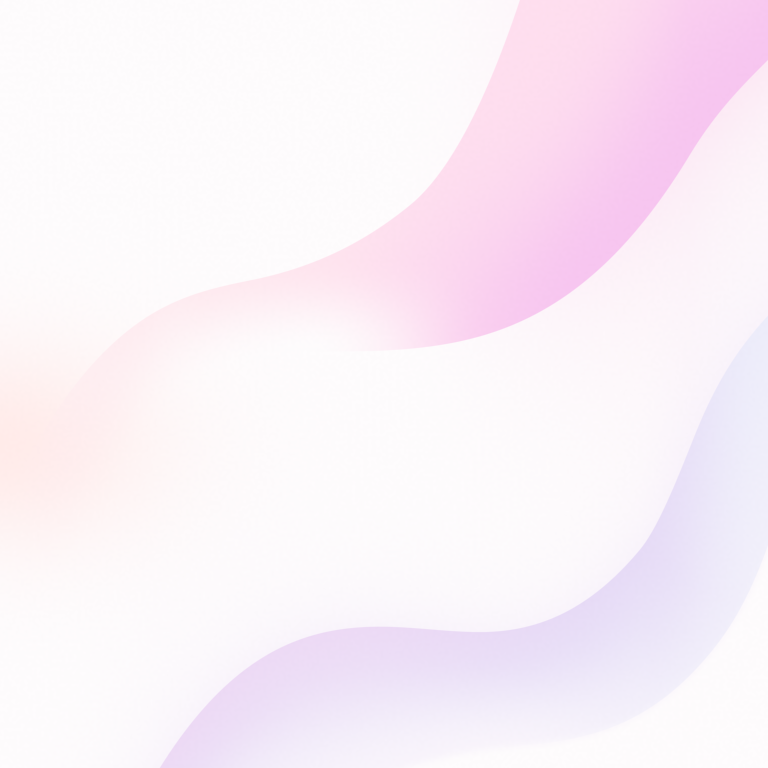
Write a Shadertoy shader that draws this background.

```glsl
// Two soft translucent ribbons, pink and lilac, sweeping across a near-white ground.

// Height and slope of a smooth curve through knots of (x, height, slope).
vec2 curve(float x, vec3 knots[6]) {
    vec3 a = knots[0], b = knots[1];
    for (int i = 1; i < 5; i++) {
        if (x > knots[i].x) { a = knots[i]; b = knots[i + 1]; }
    }
    float span = b.x - a.x;
    float inside = clamp(x, a.x, b.x);
    float t = (inside - a.x) / span;
    float rise = b.y - a.y;
    float c2 = 3.0 * rise - span * (2.0 * a.z + b.z);
    float c3 = span * (a.z + b.z) - 2.0 * rise;
    float height = a.y + t * (span * a.z + t * (c2 + t * c3));
    float slope = a.z + t * (2.0 * c2 + 3.0 * t * c3) / span;
    return vec2(height + slope * (x - inside), slope);
}

// Approximate signed distance, positive above the curve.
float above(vec2 p, vec3 knots[6]) {
    vec2 c = curve(p.x, knots);
    return (p.y - c.x) / sqrt(1.0 + c.y * c.y);
}

vec2 hashGradient(vec2 cell) {
    float angle = 6.2832 * fract(sin(dot(cell, vec2(127.1, 311.7))) * 43758.5);
    return vec2(cos(angle), sin(angle));
}

float gradientNoise(vec2 p) {
    vec2 i = floor(p), f = fract(p), u = f * f * (3.0 - 2.0 * f);
    vec2 e = vec2(1.0, 0.0);
    float low = mix(dot(hashGradient(i), f), dot(hashGradient(i + e.xy), f - e.xy), u.x);
    float high = mix(dot(hashGradient(i + e.yx), f - e.yx), dot(hashGradient(i + 1.0), f - 1.0), u.x);
    return mix(low, high, u.y);
}

void mainImage(out vec4 fragColor, in vec2 fragCoord) {
    vec2 p = fragCoord / iResolution.xy;
    float blur = 0.8 / min(iResolution.x, iResolution.y);

    // Depth inside each ribbon, measured from its upper and lower edge
    float pinkTop = -above(p, vec3[6](
        vec3(0.0, 0.33, 2.2), vec3(0.182, 0.581, 0.7), vec3(0.326, 0.635, 0.2),
        vec3(0.534, 0.733, 0.82), vec3(0.677, 1.0, 3.0), vec3(0.75, 1.22, 3.0)));
    float pinkBase = above(p, vec3[6](
        vec3(0.117, 0.31, 1.7), vec3(0.26, 0.503, 0.6), vec3(0.508, 0.544, 0.06),
        vec3(0.703, 0.594, 0.55), vec3(0.898, 0.798, 1.65), vec3(1.0, 0.922, 1.0)));
    float lilacTop = -above(p, vec3[6](
        vec3(0.208, 0.0, 1.6), vec3(0.495, 0.184, 0.0), vec3(0.625, 0.177, 0.0),
        vec3(0.833, 0.284, 1.2), vec3(0.905, 0.434, 2.5), vec3(1.0, 0.589, 1.1)));
    float lilacBase = above(p, vec3[6](
        vec3(0.2, -0.15, 0.5), vec3(0.65, 0.026, 0.1), vec3(0.911, 0.134, 1.1),
        vec3(1.0, 0.29, 2.8), vec3(1.1, 0.57, 2.8), vec3(1.2, 0.85, 2.8)));

    // Ground with a peach glow at the left and halos beside the ribbons
    vec3 color = vec3(0.994, 0.986, 0.99);
    vec2 glow = (p - vec2(0.0, 0.42)) / vec2(0.2, 0.13);
    color = mix(color, vec3(1.0, 0.922, 0.915), exp(-dot(glow, glow)));
    float pinkHalo = exp(-max(-pinkBase, 0.0) / 0.1) * smoothstep(0.5, 1.05, p.x);
    color = mix(color, vec3(0.985, 0.885, 0.945), 0.75 * pinkHalo);
    float lilacHalo = exp(-max(-lilacTop, 0.0) / 0.05) * smoothstep(-0.01, 0.01, lilacBase);
    color = mix(color, vec3(0.925, 0.875, 0.97), 0.26 * lilacHalo);

    // Pink ribbon: magenta along its lower right edge, dissolving at the left
    vec3 pink = mix(vec3(0.996, 0.915, 0.935), vec3(0.996, 0.872, 0.935), smoothstep(0.2, 0.65, p.x));
    float depth = pinkBase / 0.16;
    float magenta = exp(-depth * depth) * smoothstep(0.42, 0.77, p.x);
    pink = mix(pink, vec3(0.968, 0.775, 0.94), magenta);
    float pinkAlpha = mix(smoothstep(0.0, 0.12, pinkBase), 1.0, smoothstep(0.4, 0.64, p.x));
    pinkAlpha *= smoothstep(0.0, 0.2, p.x);
    pinkAlpha *= smoothstep(-blur, blur, min(pinkTop, pinkBase));
    color = mix(color, pink, pinkAlpha);

    // Lilac ribbon: bluer at the right, paler toward its lower edge
    float across = clamp(lilacTop / max(lilacTop + lilacBase, 0.001), 0.0, 1.0);
    vec3 lilac = mix(vec3(0.928, 0.853, 0.96), vec3(0.902, 0.857, 0.965), smoothstep(0.4, 0.85, p.x));
    float blueness = max(across * 0.9, smoothstep(0.82, 1.0, p.x));
    lilac = mix(lilac, vec3(0.927, 0.927, 0.98), blueness);
    float lilacAlpha = mix(1.0 - smoothstep(0.2, 1.1, across), 1.0 - 0.35 * across,
                           smoothstep(0.65, 0.95, p.x));
    lilacAlpha *= smoothstep(-blur, blur, min(lilacTop, lilacBase));
    color = mix(color, lilac, lilacAlpha);

    // Fine paper grain
    color += 0.005 * gradientNoise(p * 190.0);
    fragColor = vec4(clamp(color, 0.0, 1.0), 1.0);
}
```
